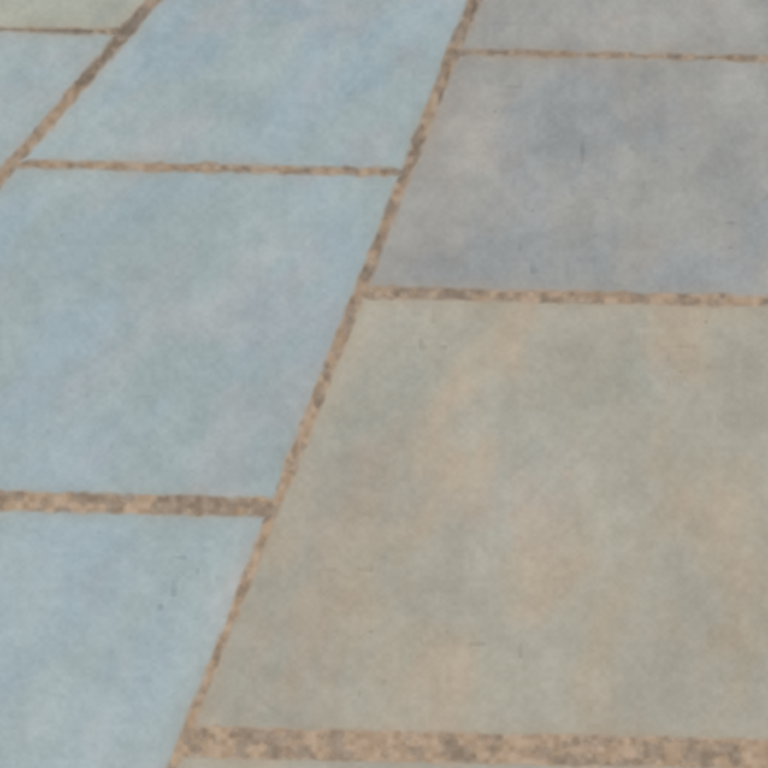
A WebGL 1 fragment shader for this texture:

```glsl
precision highp float;
// Staggered flagstone paving with sandy joints, receding in perspective.

uniform vec2 u_resolution;

const vec2 VANISH = vec2(0.958, 1.87);   // where the long joints converge
const float HORIZON = 1.98;              // height that sets the row spacing
const float COLUMN_PITCH = 0.478;
const float COLUMN_START = -0.392;
const float ROW_PITCH = 0.222;
const float ROW_START = 0.5125;

const vec3 BLUE_STONE = vec3(0.626, 0.678, 0.684);
const vec3 SAGE_STONE = vec3(0.660, 0.672, 0.628);
const vec3 GREY_STONE = vec3(0.618, 0.620, 0.606);
const vec3 BEIGE_STONE = vec3(0.658, 0.643, 0.590);
const vec3 SAND = vec3(0.670, 0.585, 0.500);
const vec3 GRIT = vec3(0.490, 0.450, 0.410);

float hash(vec2 p) {
  return fract(sin(dot(p, vec2(127.1, 311.7))) * 43758.5453);
}

float noise(vec2 p) {
  vec2 i = floor(p);
  vec2 f = fract(p);
  f = f * f * (3.0 - 2.0 * f);
  float low = mix(hash(i), hash(i + vec2(1.0, 0.0)), f.x);
  float high = mix(hash(i + vec2(0.0, 1.0)), hash(i + vec2(1.0, 1.0)), f.x);
  return mix(low, high, f.y);
}

float fbm(vec2 p) {
  float sum = 0.0;
  float amplitude = 0.5;
  for (int i = 0; i < 5; i++) {
    sum += amplitude * noise(p);
    p = mat2(1.6, 1.2, -1.2, 1.6) * p + 7.3;
    amplitude *= 0.5;
  }
  return sum;
}

// Offset of the cross joints, growing with each column to the left.
float stagger(float column) {
  float n = -column;
  return 0.096 * n + 0.0226 * n * (n - 1.0);
}

// Base colour of one slab: cool columns on the left, warm near slabs on the right.
vec3 slabColor(vec2 id) {
  float far = step(0.5, id.y);
  vec3 cool = mix(BLUE_STONE, SAGE_STONE, far * step(id.x, -1.5));
  vec3 warm = mix(BEIGE_STONE, GREY_STONE, far);
  return mix(cool, warm, step(-0.5, id.x)) + 0.006 * (hash(id + 3.7) - 0.5);
}

// Mineral clouds, warm blushes, mottling and fine grain.
vec3 weather(vec3 base, vec2 ground, vec2 uv, vec2 id, float warmth) {
  vec2 p = ground * vec2(13.0, 16.0) + id * 17.0;
  float cloud = fbm(p) - 0.48;
  float blush = smoothstep(0.44, 0.72, fbm(p * 1.4 + 31.0));
  float bluish = smoothstep(0.44, 0.72, fbm(p * 0.9 + 63.0));
  blush *= 1.0 - 0.6 * warmth * step(0.5, id.y);
  vec3 color = base + cloud * vec3(0.11, 0.095, 0.085);
  color += blush * mix(vec3(0.022, -0.003, -0.004), vec3(0.03, -0.002, -0.016), warmth);
  color += bluish * mix(vec3(-0.018, -0.004, 0.014), vec3(-0.024, -0.012, 0.004), warmth);
  color += 0.055 * (fbm(uv * 42.0 + 3.0) - 0.48);
  color += 0.024 * (noise(uv * 130.0) - 0.5);
  color += 0.016 * (noise(uv * 230.0 + 9.0) - 0.5);
  float fleck = smoothstep(0.80, 1.0, noise(uv * 62.0 + 21.0) * (0.7 + 0.3 * noise(uv * 9.0)));
  return color - 0.06 * fleck;
}

// Sand with soft dark grit, pale grains and a shadowed tone in distant joints.
vec3 jointColor(vec2 uv, float depth) {
  float grit = smoothstep(0.32, 0.70, fbm(uv * 48.0 + 5.0));
  float shade = clamp(0.6 * grit + 0.9 * (depth - 0.62), 0.0, 1.0);
  float grain = noise(uv * 120.0) - 0.45;
  return mix(SAND, GRIT, shade) + 0.10 * grain;
}

void main() {
  vec2 uv = gl_FragCoord.xy / u_resolution;

  // Ground plane coordinates, with a slight tilt to the cross joints.
  float drop = VANISH.y - uv.y;
  float across = (uv.x - VANISH.x) / drop;
  float depth = 1.0 / (HORIZON - uv.y - 0.022 * (uv.x - 0.5));

  // Slab index and position inside the slab.
  float columnPos = (across - COLUMN_START) / COLUMN_PITCH;
  float column = floor(columnPos);
  float rowPos = (depth - ROW_START - stagger(column)) / ROW_PITCH;
  vec2 id = vec2(column, floor(rowPos));

  // Signed distance to the nearest joint, with faintly uneven edges.
  float toLong = abs(columnPos - floor(columnPos + 0.5)) * COLUMN_PITCH * drop;
  toLong *= inversesqrt(1.0 + across * across);
  float toCross = abs(rowPos - floor(rowPos + 0.5)) * ROW_PITCH;
  float longJoint = toLong - 0.0070 - 0.0016 * smoothstep(0.1, 0.45, uv.y);
  float crossHalf = 0.0054 - 0.0038 * (depth - 0.51);
  float crossJoint = (toCross - crossHalf) / (depth * depth);
  float wear = 0.005 * (fbm(uv * 30.0) - 0.48) + 0.003 * (noise(uv * 100.0) - 0.5);
  float edge = min(longJoint, crossJoint) + wear;

  // Stone, sandy stain beside the joints, then the soft-edged joints themselves.
  float warmth = step(-0.5, column);
  vec3 color = weather(slabColor(id), vec2(across, depth), uv, id, warmth);
  float stain = exp(-max(edge, 0.0) * 130.0) * (0.12 + 0.30 * noise(uv * 24.0));
  color = mix(color, SAND, stain);
  float joint = 1.0 - smoothstep(-0.005, 0.0035, edge);
  color = mix(color, jointColor(uv, depth), joint);

  gl_FragColor = vec4(clamp(color, 0.0, 1.0), 1.0);
}
```
